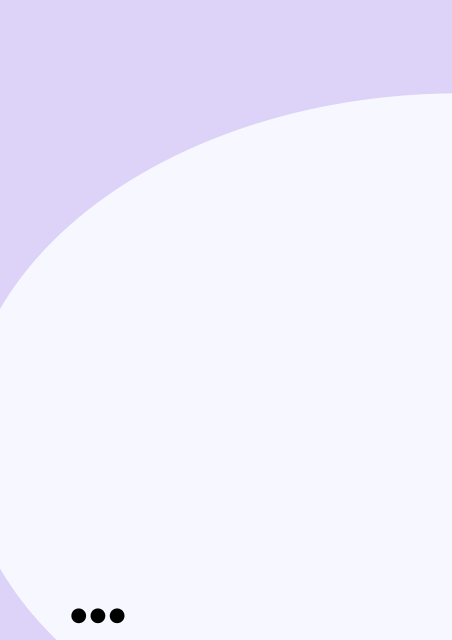
Reproduce this background procedurally as a Shadertoy shader.

```glsl
const vec3 LAVENDER = vec3(0.867, 0.822, 0.967);
const vec3 PALE = vec3(0.969, 0.973, 1.0);
const vec3 BLACK = vec3(0.0);

// Approximate signed distance to an ellipse, accurate near its edge
float ellipseDistance(vec2 p, vec2 center, vec2 radii) {
    vec2 q = (p - center) / radii;
    float k = length(q);
    float slope = length(q / radii);
    return k * (k - 1.0) / max(slope, 1e-4);
}

// Distance to the nearest disc in an evenly spaced row
float dotRowDistance(vec2 p, vec2 first, float spacing, float count, float radius) {
    vec2 q = p - first;
    float index = clamp(round(q.x / spacing), 0.0, count - 1.0);
    q.x -= index * spacing;
    return length(q) - radius;
}

// Antialiased coverage of a shape, one pixel wide
float coverage(float dist, float pixel) {
    return clamp(0.5 - dist / pixel, 0.0, 1.0);
}

void mainImage(out vec4 fragColor, in vec2 fragCoord) {
    // Canvas height is one unit
    float pixel = 1.0 / iResolution.y;
    vec2 p = fragCoord * pixel;

    // Large pale oval running off the right edge
    float oval = ellipseDistance(p, vec2(0.718, 0.3145), vec2(0.7747, 0.5397));
    vec3 color = mix(LAVENDER, PALE, coverage(oval, pixel));

    // Three small dots near the lower left
    float dots = dotRowDistance(p, vec2(0.123, 0.0378), 0.030, 3.0, 0.0115);
    color = mix(color, BLACK, coverage(dots, pixel));

    fragColor = vec4(color, 1.0);
}
```
